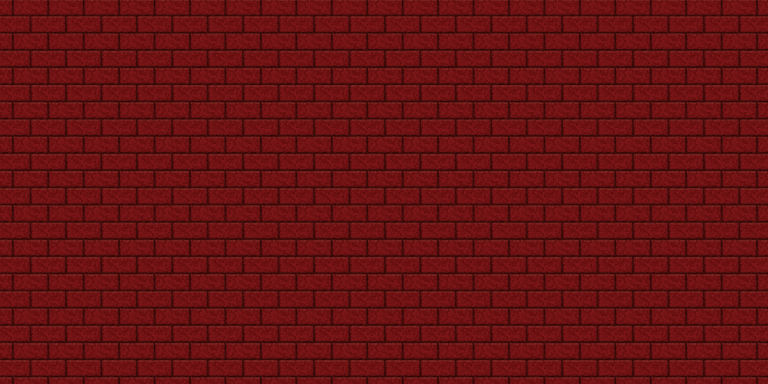
This texture is drawn by a Shadertoy shader. Its source:

```glsl
// Dark red brick wall in running bond: thin, nearly black-red joints, a pale worn lip
// on the top edge of each brick and a fine granular face. Each brick is a rounded box
// distance; the grain is cellular noise that recurs with every second course.

vec2 hash2(vec2 p) {
    return fract(sin(vec2(dot(p, vec2(127.1, 311.7)), dot(p, vec2(269.5, 183.3)))) * 4375.85);
}

// Cellular noise: x = distance to the nearest grain, y = random tone of that grain
vec2 grains(vec2 p, float seed) {
    vec2 cell = floor(p);
    vec2 nearest = vec2(9.0, 0.0);
    for (int j = -1; j <= 1; j++) {
        for (int i = -1; i <= 1; i++) {
            vec2 id = cell + vec2(i, j);
            vec2 rnd = hash2(id + seed * 57.0);
            float dist = length(id + rnd - p);
            if (dist < nearest.x) nearest = vec2(dist, fract(rnd.x * 7.3 + rnd.y * 3.1));
        }
    }
    return nearest;
}

float roundedBox(vec2 p, vec2 halfSize, float radius) {
    vec2 q = abs(p) - halfSize + radius;
    return length(max(q, 0.0)) + min(max(q.x, q.y), 0.0) - radius;
}

void mainImage(out vec4 fragColor, in vec2 fragCoord) {
    vec2 uv = fragCoord / iResolution.xy;

    // Courses counted downward, every other one shifted by half a brick
    vec2 grid = vec2(uv.x * 21.67, (1.0 - uv.y) * 22.34 - 0.90);
    float parity = mod(floor(grid.y), 2.0);
    grid.x -= mix(0.86, 0.36, parity);

    // Local position, in course heights, with y pointing down
    vec2 p = (fract(grid) - 0.5) * vec2(2.06, 1.0);
    float aa = 0.6 * 22.34 / iResolution.y;

    // Granular face
    vec2 grain = grains(p * 9.0 + 40.0, parity);
    float tone = 0.75 * grain.y + 0.35 * (1.0 - grain.x);
    vec3 face = mix(vec3(0.37, 0.045, 0.045), vec3(0.49, 0.09, 0.10), tone);

    // Soft shade toward the rim, then the broken pale lip along the top
    float d = roundedBox(p, vec2(0.985, 0.455), 0.09);
    face *= 1.0 - 0.14 * smoothstep(-0.12, 0.0, d);
    float lip = 1.0 - smoothstep(0.03, 0.05 + aa, abs(p.y + 0.40));
    face = mix(face, vec3(0.49, 0.17, 0.15), lip * (0.25 + 0.5 * grain.y));

    // Joints
    vec3 mortar = mix(vec3(0.17, 0.03, 0.02), vec3(0.27, 0.05, 0.04), grain.y);
    vec3 color = mix(face, mortar, smoothstep(-aa, aa, d));

    fragColor = vec4(color, 1.0);
}
```
